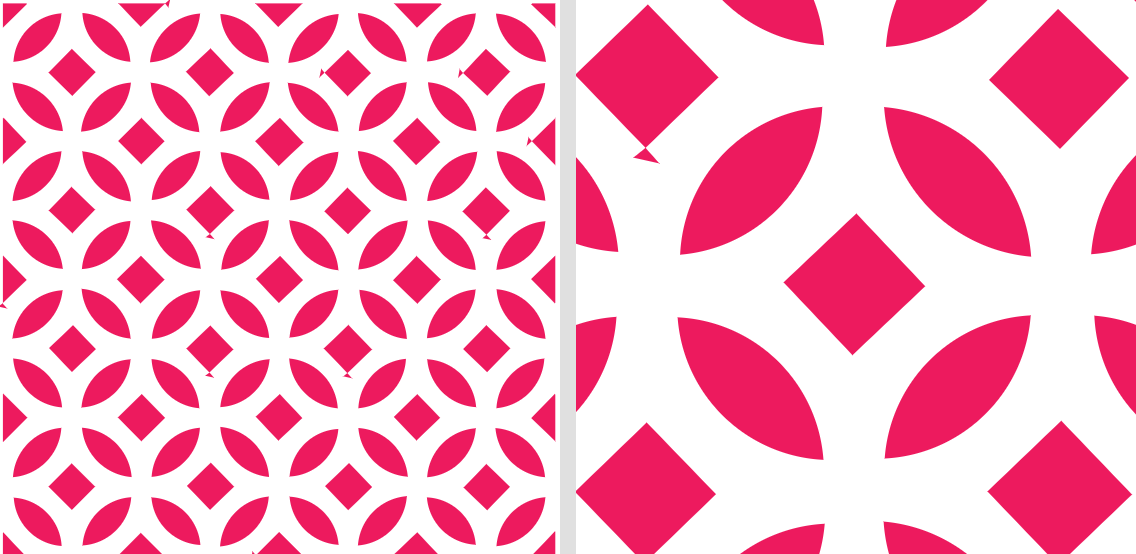
Left: the whole. Right: its middle third, enlarged.
Give the GLSL for this pattern, as a Shadertoy shader.

```glsl
const vec3 PINK = vec3(0.93, 0.10, 0.37);
const vec3 WHITE = vec3(1.0);
const float CELLS_ACROSS = 8.11;              // canvas width in cells
const vec2 MARGIN = vec2(0.042, -0.026);      // lower left corner of the grid
const float GRID_SIZE = 8.0;

float hash(vec2 p, float seed) {
    return fract(sin(dot(p, vec2(127.1, 311.7)) + seed * 74.7) * 43758.5453);
}

// Random value in -1..1
float vary(vec2 id, float seed) {
    return 2.0 * hash(id, seed) - 1.0;
}

mat2 turn(float angle) {
    float c = cos(angle), s = sin(angle);
    return mat2(c, s, -s, c);
}

// Lens made by two equal arcs, pointed along x
float lens(vec2 p, float halfLength, float halfWidth) {
    float radius = (halfLength * halfLength + halfWidth * halfWidth) / (2.0 * halfWidth);
    return length(vec2(p.x, abs(p.y) + radius - halfWidth)) - radius;
}

float diamond(vec2 p, float size) {
    return (abs(p.x) + abs(p.y) - size) * 0.7071;
}

// Negative on the left of the line from a to b
float halfPlane(vec2 p, vec2 a, vec2 b) {
    return dot(p - a, normalize(vec2(b.y - a.y, a.x - b.x)));
}

float triangle(vec2 p, vec2 a, vec2 b, vec2 c) {
    return max(halfPlane(p, a, b), max(halfPlane(p, b, c), halfPlane(p, c, a)));
}

// Petals lie in the cells, alternating between the two diagonals
float petals(vec2 p) {
    vec2 id = floor(p);
    vec2 q = p - id - 0.5 - 0.008 * vec2(vary(id, 1.0), vary(id, 2.0));
    float side = 2.0 * mod(id.x + id.y, 2.0) - 1.0;
    q = turn(-side * 0.7854 + 0.02 * vary(id, 3.0)) * q;
    return lens(q, 0.5 + 0.008 * vary(id, 4.0), 0.187);
}

// Diamonds sit on every second grid corner; x is the diamond, y its stray spur
vec2 diamonds(vec2 p) {
    vec2 id = floor(p + 0.5);
    if (mod(id.x + id.y, 2.0) > 0.5) return vec2(1.0);
    vec2 q = p - id - 0.008 * vec2(vary(id, 5.0), vary(id, 6.0));
    q = turn(0.03 * vary(id, 7.0)) * q;
    float size = 0.342 + 0.008 * vary(id, 8.0);

    float spur = 1.0;
    if (hash(id, 9.0) < 0.2) {
        vec2 tip = turn(1.5708 * floor(4.0 * hash(id, 10.0))) * q - vec2(0.0, size);
        spur = triangle(tip, vec2(0.0), vec2(0.058, 0.048), vec2(-0.068, 0.074));
    }
    return vec2(diamond(q, size), spur);
}

void mainImage(out vec4 fragColor, in vec2 fragCoord) {
    float pixel = CELLS_ACROSS / iResolution.x;
    vec2 p = fragCoord * pixel - MARGIN;

    // Trim the shapes at the border, leaving spurs free
    vec2 gems = diamonds(p);
    float border = max(-p.x, max(p.x, p.y) - GRID_SIZE);
    float shape = max(min(petals(p), gems.x), border);
    shape = min(shape, gems.y);

    float ink = clamp(0.5 - shape / pixel, 0.0, 1.0);
    fragColor = vec4(mix(WHITE, PINK, ink), 1.0);
}
```
